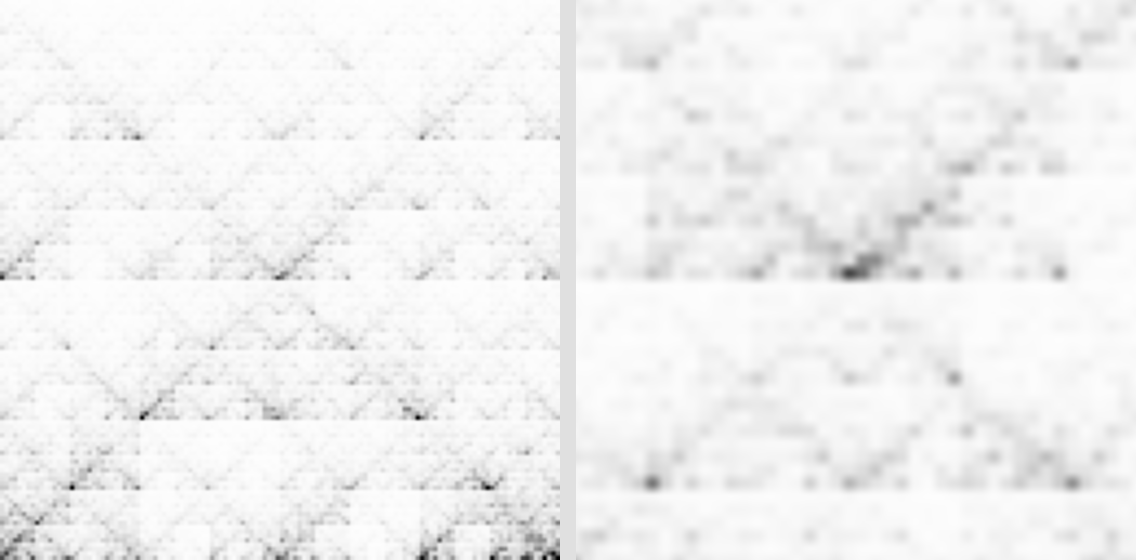
Left, the full canvas; right, a detail of the centre.
Write a Shadertoy shader that draws this pattern.

```glsl
// A grey density map on a 128 x 128 grid, built as a quadtree cascade.
// Each cell address is read as seven nested quadrants; a Markov table weighs
// every step between them, and a hash varies each branch.

const int LEVELS = 7;
const float CELLS = 128.0;          // 2 to the power LEVELS
const float INK_GAIN = 0.038;       // darkness of a cell with average density
const float PAPER = 0.996;
const float COARSE_CONTRAST = 1.2;  // exponent on the broad steps
const float BRANCH_SPREAD = 0.36;   // random gain of a branch, in octaves
const float GRAIN_SPREAD = 0.75;    // random gain of a single cell, in octaves

// Quadrants: 0 lower left, 1 lower right, 2 upper left, 3 upper right.
// Each row gives the weights of the four child quadrants of one parent.
const mat4 STEP_WEIGHT = mat4(
    1.65, 0.70, 0.65, 0.95,
    0.92, 1.65, 0.85, 0.60,
    1.10, 1.45, 0.85, 0.60,
    1.40, 1.10, 0.65, 0.85);
const vec4 FIRST_WEIGHT = vec4(1.28, 1.28, 0.72, 0.72);

// Sine-free hash of a branch position and its level, from 0 to 1
float hash(vec3 p) {
    p = fract(p * 0.1031);
    p += dot(p, p.zyx + 31.32);
    return fract((p.x + p.y) * p.z);
}

// Random gain of one branch, centred near 1
float branchGain(ivec2 branch, int level, float spread) {
    float h = hash(vec3(vec2(branch) + 0.5, float(level) * 17.0 + 3.0));
    return exp2(spread * (2.0 * h - 1.0));
}

// Weight of a child quadrant, with extra contrast on the broad levels
float stepWeight(int parent, int child, int level) {
    if (level == 0) return FIRST_WEIGHT[child];
    float contrast = level < 4 ? COARSE_CONTRAST : 1.0;
    return pow(STEP_WEIGHT[parent][child], contrast);
}

// Product of the step weights from the coarsest quadrant to the cell
float cellDensity(ivec2 cell) {
    cell = clamp(cell, ivec2(0), ivec2(int(CELLS) - 1));
    float density = 1.0;
    int parent = 0;
    for (int level = 0; level < LEVELS; level++) {
        ivec2 branch = cell >> (LEVELS - 1 - level);
        int child = (branch.x & 1) + 2 * (branch.y & 1);
        float spread = level == LEVELS - 1 ? GRAIN_SPREAD : BRANCH_SPREAD;
        density *= stepWeight(parent, child, level);
        if (level > 1) density *= branchGain(branch, level, spread);
        parent = child;
    }
    return density;
}

float cellInk(ivec2 cell, float gain) {
    return min(cellDensity(cell) * gain, 1.0);
}

// Soft blend between the four nearest cells
float smoothInk(vec2 uv, float gain) {
    vec2 grid = uv * CELLS - 0.5;
    ivec2 cell = ivec2(floor(grid));
    vec2 blend = smoothstep(0.0, 1.0, fract(grid));
    float below = mix(cellInk(cell, gain), cellInk(cell + ivec2(1, 0), gain), blend.x);
    float above = mix(cellInk(cell + ivec2(0, 1), gain), cellInk(cell + ivec2(1, 1), gain), blend.x);
    return mix(below, above, blend.y);
}

void mainImage(out vec4 fragColor, in vec2 fragCoord) {
    vec2 uv = fragCoord / iResolution.xy;
    float ink = smoothInk(uv, INK_GAIN);
    fragColor = vec4(vec3(PAPER * (1.0 - ink)), 1.0);
}
```
